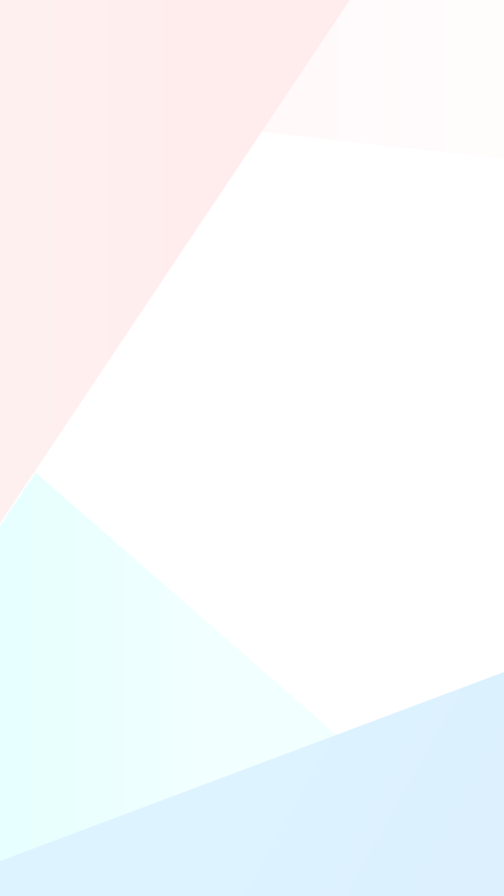
Reproduce this background procedurally as a Shadertoy shader.

```glsl
// Panel edges, as fractions of the canvas
const vec2 PINK_LOW = vec2(0.0, 0.416);
const vec2 PINK_HIGH = vec2(0.694, 1.0);
const vec2 BLUSH_LEFT = vec2(0.5185, 0.8527);
const vec2 BLUSH_RIGHT = vec2(1.0, 0.8227);
const vec2 MINT_TOP = vec2(0.0694, 0.4733);
const vec2 MINT_LOW = vec2(0.662, 0.1825);
const vec2 BLUE_LEFT = vec2(0.0, 0.039);
const vec2 BLUE_RIGHT = vec2(1.0, 0.250);
const float SEAM = 0.0015;

// Panel colours, each fading between two tones
const vec3 PAPER = vec3(1.0);
const vec3 PINK_DEEP = vec3(1.0, 0.929, 0.929);
const vec3 PINK_LIGHT = vec3(1.0, 0.941, 0.941);
const vec3 BLUSH_DEEP = vec3(1.0, 0.976, 0.98);
const vec3 BLUSH_LIGHT = vec3(1.0, 0.988, 0.99);
const vec3 MINT_DEEP = vec3(0.906, 1.0, 0.996);
const vec3 MINT_LIGHT = vec3(0.949, 1.0, 1.0);
const vec3 BLUE_LIGHT = vec3(0.867, 0.953, 1.0);
const vec3 BLUE_DEEP = vec3(0.863, 0.941, 0.996);

// Signed distance to the line a-b in canvas heights, positive on its left
float leftOf(vec2 uv, vec2 a, vec2 b) {
    vec2 scale = vec2(iResolution.x / iResolution.y, 1.0);
    vec2 along = normalize((b - a) * scale);
    vec2 offset = (uv - a) * scale;
    return along.x * offset.y - along.y * offset.x;
}

// Antialiased coverage of a positive distance
float cover(float dist) {
    return clamp(dist * iResolution.y + 0.5, 0.0, 1.0);
}

void mainImage(out vec4 fragColor, in vec2 fragCoord) {
    vec2 uv = fragCoord / iResolution.xy;

    float pink = leftOf(uv, PINK_LOW, PINK_HIGH);
    float blush = leftOf(uv, BLUSH_LEFT, BLUSH_RIGHT);
    float mint = leftOf(uv, MINT_LOW, MINT_TOP);
    float blue = leftOf(uv, BLUE_RIGHT, BLUE_LEFT);

    // Gentle tone across each panel
    vec3 pinkTone = mix(PINK_LIGHT, PINK_DEEP, smoothstep(0.0, 0.45, uv.x));
    vec3 blushTone = mix(BLUSH_DEEP, BLUSH_LIGHT, smoothstep(0.52, 1.0, uv.x));
    vec3 mintTone = mix(MINT_DEEP, MINT_LIGHT, smoothstep(0.0, 0.5, uv.x));
    vec3 blueTone = mix(BLUE_LIGHT, BLUE_DEEP, smoothstep(0.3, 1.0, uv.x - uv.y));

    // Layer the panels, leaving a thin pale seam between mint and pink
    vec3 colour = mix(PAPER, blushTone, cover(blush));
    colour = mix(colour, mintTone, cover(mint) * cover(-pink - SEAM));
    colour = mix(colour, pinkTone, cover(pink));
    colour = mix(colour, blueTone, cover(blue));

    fragColor = vec4(colour, 1.0);
}
```
